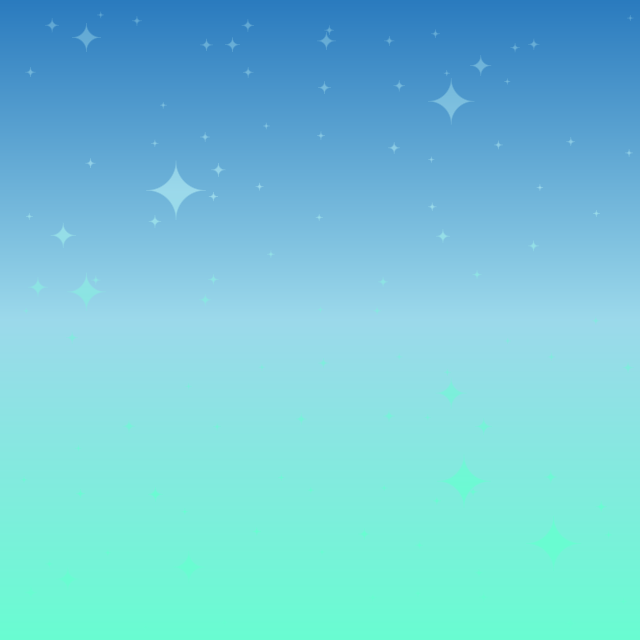
Reproduce this background procedurally as a WebGL 2 fragment shader.

```glsl
#version 300 es
precision highp float;
// Four-pointed stars scattered over a blue to mint dusk gradient.

uniform vec2 u_resolution;
out vec4 outColor;

// Sky colours; the haze band lies at half height
const vec3 SKY_BLUE = vec3(0.165, 0.48, 0.745);
const vec3 HAZE_BLUE = vec3(0.61, 0.85, 0.92);
const vec3 MINT = vec3(0.41, 0.99, 0.82);

// Stars take the sky colour from this much lower down
const float STAR_TINT_SHIFT = 0.20;
const float EDGE_SOFTNESS = 0.0024;

// Large stars: a three-lane zigzag, mirrored near the bottom
const int LARGE_COUNT = 8;
const int MIRROR_FROM = 5;
const float LANE_START = 0.135;
const float LANE_STEP = 0.57;
const float LARGE_RADIUS = 0.034;
const float LARGE_VARIATION = 0.012;
const float SIZE_RHYTHM = 1.7;

// Scattered stars: cells per canvas height and radius range
const float MEDIUM_CELLS = 5.0;
const vec2 MEDIUM_RADII = vec2(0.010, 0.019);
const float SMALL_CELLS = 11.0;
const vec2 SMALL_RADII = vec2(0.004, 0.0095);

vec3 hash3(vec2 cell) {
    vec3 p = fract(cell.xyx * vec3(0.1031, 0.1030, 0.0973));
    p += dot(p, p.yxz + 33.33);
    return fract((p.xxy + p.yzz) * p.zyx);
}

vec3 skyColor(float depth) {
    vec3 upper = mix(SKY_BLUE, HAZE_BLUE, clamp(depth * 2.0, 0.0, 1.0));
    return mix(upper, MINT, clamp(depth * 2.0 - 1.0, 0.0, 1.0));
}

// Coverage of a star whose sides are four inward circular arcs
float starMask(vec2 p, float radius) {
    vec2 q = abs(p) / radius;
    float dist = max(1.0 - length(q - 1.0), max(q.x, q.y) - 1.0) * radius;
    float blur = max(EDGE_SOFTNESS, 1.0 / u_resolution.y);
    return clamp(0.5 - dist / blur, 0.0, 1.0);
}

float largeStars(vec2 p, float aspect) {
    float mask = 0.0;
    for (int i = 0; i < LARGE_COUNT; i++) {
        float n = float(i);
        float x = fract(LANE_START + LANE_STEP * mod(n, 3.0));
        if (i >= MIRROR_FROM) x = 1.0 - x;
        float y = 0.018 + 0.868 * smoothstep(-0.15, 1.0, n / float(LARGE_COUNT - 1));
        float radius = LARGE_RADIUS - LARGE_VARIATION * cos(n * SIZE_RHYTHM);
        mask = max(mask, starMask(p - vec2(x * aspect, y), radius));
    }
    return mask;
}

// One jittered star per occupied cell, thinning out downward
float scatteredStars(vec2 p, float cells, vec2 radii, vec2 density, float seed) {
    vec2 cell = floor(p * cells);
    vec3 place = hash3(cell + seed);
    vec3 traits = hash3(cell + seed + 57.0);
    vec2 center = (cell + mix(vec2(0.13), vec2(0.87), place.xy)) / cells;
    float radius = mix(radii.x, radii.y, traits.x * traits.x);
    float occupied = step(place.z, mix(density.x, density.y, cell.y / cells));
    return occupied * starMask(p - center, radius);
}

void main() {
    // Height units, with depth measured downward from the top
    vec2 p = gl_FragCoord.xy / u_resolution.y;
    p.y = 1.0 - p.y;
    float aspect = u_resolution.x / u_resolution.y;

    float stars = largeStars(p, aspect);
    stars = max(stars, scatteredStars(p, MEDIUM_CELLS, MEDIUM_RADII, vec2(0.6, 0.35), 11.0));
    stars = max(stars, scatteredStars(p, SMALL_CELLS, SMALL_RADII, vec2(0.85, 0.45), 23.0));

    vec3 color = mix(skyColor(p.y), skyColor(p.y + STAR_TINT_SHIFT), stars);
    outColor = vec4(color, 1.0);
}
```
